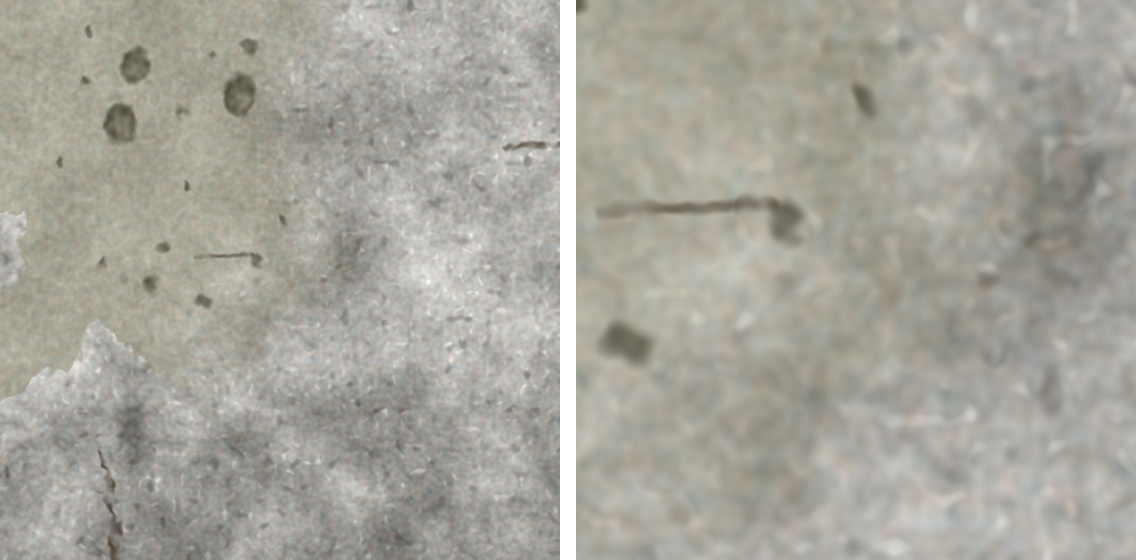
Left: the whole. Right: its middle third, enlarged.
Reproduce this texture procedurally as a Shadertoy shader.

```glsl
// Weathered concrete: smooth olive plaster at the upper left wears into rough grey.
// Gradient noise gives stains and grain; distance fields give flakes, pits and cracks.
// Every layer shifts a shared tone or mixes in a colour, in units of the canvas.

const vec3 OLIVE = vec3(0.658, 0.648, 0.588);
const vec3 GREY = vec3(0.665, 0.660, 0.640);
const vec3 PIT_RIM = vec3(0.33, 0.32, 0.26);
const vec3 PIT_FLOOR = vec3(0.50, 0.48, 0.41);
const vec3 CRACK = vec3(0.32, 0.28, 0.23);
const int PIT_COUNT = 16;

float hash(vec2 p) {
    vec3 q = fract(p.xyx * vec3(0.1031, 0.1030, 0.0973));
    q += dot(q, q.yzx + 33.33);
    return fract((q.x + q.y) * q.z);
}

float cornerSlope(vec2 cell, vec2 offset) {
    float angle = 6.2832 * hash(cell);
    return dot(vec2(cos(angle), sin(angle)), offset);
}

float gradientNoise(vec2 p) {
    vec2 i = floor(p), f = fract(p);
    vec2 u = f * f * f * (f * (f * 6.0 - 15.0) + 10.0);
    vec2 e = vec2(1.0, 0.0);
    float low = mix(cornerSlope(i, f), cornerSlope(i + e, f - e), u.x);
    float high = mix(cornerSlope(i + e.yx, f - e.yx), cornerSlope(i + 1.0, f - 1.0), u.x);
    return mix(low, high, u.y);
}

float fbm(vec2 p, int octaves) {
    float sum = 0.0, amplitude = 1.0;
    for (int i = 0; i < octaves; i++) {
        sum += amplitude * gradientNoise(p);
        p = mat2(1.6, 1.2, -1.2, 1.6) * p + 17.3;
        amplitude *= 0.55;
    }
    return sum;
}

// Soft elliptical stain, 1 at its centre
float stain(vec2 p, vec2 centre, vec2 size) {
    vec2 q = (p - centre) / size;
    return exp(-dot(q, q));
}

float crack(vec2 p, vec2 a, vec2 b, float width) {
    vec2 ab = b - a;
    float t = clamp(dot(p - a, ab) / dot(ab, ab), 0.0, 1.0);
    return 1.0 - smoothstep(0.1 * width, width, length(p - a - t * ab));
}

// Positive inside the flaked layer: a ragged peak and a patch on the left side
float flakeDepth(vec2 p) {
    float ragged = 0.05 * fbm(p * 13.0 + 4.0, 4);
    float peak = 0.42 - 0.8 * abs(p.x - 0.185) - p.y;
    float patchDepth = 0.055 - length((p - vec2(-0.008, 0.565)) * vec2(1.0, 0.75));
    return max(peak, patchDepth) + ragged;
}

// Large pits first, then small ones, stepped across the plaster
vec3 addPits(vec3 color, vec2 p) {
    vec2 wobble = vec2(fbm(p * 38.0, 2), fbm(p * 38.0 + 50.0, 2));
    for (int i = 0; i < PIT_COUNT; i++) {
        float n = float(i);
        vec2 centre = vec2(0.1, 0.45) + vec2(0.4, 0.5) * fract(vec2(0.29, 0.66) + n * vec2(0.53, 0.10));
        float small = smoothstep(1.5, 3.5, n);
        centre += 0.05 * small * (vec2(hash(vec2(n, 3.0)), hash(vec2(n, 5.0))) - 0.5);
        float radius = mix(0.034, 0.010 + 0.010 * hash(vec2(n, 8.0)), small);
        float stretch = mix(1.15, 0.75 + 0.5 * hash(vec2(n, 11.0)), small);
        vec2 q = (p - centre + mix(0.007, 0.011, small) * wobble) / (radius * vec2(0.9, stretch));
        float floorLight = 1.0 - smoothstep(0.1, 0.95, length(q - vec2(0.15, -0.25)));
        vec3 pit = mix(PIT_RIM, PIT_FLOOR, floorLight * (1.0 - small));
        pit += 0.16 * gradientNoise(p * 65.0);
        float cover = 1.0 - smoothstep(mix(0.72, 0.15, small), 1.12, length(q));
        color = mix(color, pit, cover * mix(0.92, 0.75, small));
    }
    return color;
}

void mainImage(out vec4 fragColor, in vec2 fragCoord) {
    vec2 p = fragCoord / iResolution.y;
    float cloud = fbm(p * 5.0, 5);
    float blotch = fbm(p * 13.0 + 31.0, 4);

    // Where the plaster has worn away
    float border = mix(0.30, 0.53, smoothstep(0.2, 0.65, p.y));
    float worn = smoothstep(-0.13, 0.16, p.x - border + 0.14 * cloud);
    float depth = flakeDepth(p);
    float flaked = smoothstep(0.0, 0.008, depth);
    float rough = max(worn, flaked);
    vec3 color = mix(OLIVE, GREY, rough);

    // Broad stains and worn highlights
    float tone = mix(0.06, 0.14, rough) * cloud + mix(0.045, 0.105, rough) * blotch;
    tone -= 0.09 * (1.0 - smoothstep(0.08, 0.36, p.y + 0.15 * cloud));
    float stains = stain(p, vec2(0.56, 0.78), vec2(0.12, 0.08))
        + stain(p, vec2(0.63, 0.56), vec2(0.05, 0.12))
        + stain(p, vec2(0.85, 0.88), vec2(0.06, 0.09))
        + stain(p, vec2(0.65, 0.29), vec2(0.08, 0.05))
        + 1.2 * stain(p, vec2(0.235, 0.23), vec2(0.025, 0.09));
    tone -= stains * (0.13 + 0.12 * blotch);
    tone += 0.075 * stain(p, vec2(0.78, 0.52), vec2(0.22, 0.28));
    tone += 0.05 * stain(p, vec2(0.68, 0.92), vec2(0.12, 0.16));
    float rim = flaked * exp(-20.0 * max(depth, 0.0)) * (1.0 - smoothstep(0.22, 0.30, p.x));
    tone += 0.11 * rim;

    // Fine grain with pale and dark specks, gathered in clumps
    float grain = gradientNoise(p * 55.0) + 0.9 * gradientNoise(p * 105.0 + 9.0);
    float clump = clamp(1.0 + 1.2 * gradientNoise(p * 9.0 + 90.0), 0.4, 1.7);
    float dark = smoothstep(0.18, 0.58, gradientNoise(p * 43.0 + 70.0));
    float pale = smoothstep(0.20, 0.55, gradientNoise(p * 66.0 + 120.0));
    tone += mix(0.058, 0.085, rough) * grain;
    tone += clump * mix(0.035, 0.10, rough) * (pale - 1.15 * dark);
    color += tone;
    color += gradientNoise(p * 55.0 + 200.0) * vec3(0.028, -0.008, -0.016);
    color += gradientNoise(p * 80.0 + 260.0) * vec3(-0.018, 0.002, 0.026);

    color = addPits(color, p);

    // Scratch, side crack and vertical fissure, bent and broken by noise
    vec2 bent = p + 0.022 * vec2(fbm(p * 22.0, 3), 0.35 * fbm(p * 22.0 + 60.0, 3));
    float cracks = 0.8 * crack(bent, vec2(0.345, 0.542), vec2(0.440, 0.543), 0.006);
    cracks = max(cracks, crack(bent, vec2(0.434, 0.543), vec2(0.440, 0.543), 0.009));
    cracks = max(cracks, 0.8 * crack(bent, vec2(0.90, 0.735), vec2(1.02, 0.747), 0.009));
    cracks = max(cracks, crack(bent, vec2(0.180, 0.19), vec2(0.205, 0.07), 0.008));
    cracks = max(cracks, crack(bent, vec2(0.205, 0.07), vec2(0.215, -0.02), 0.015));
    float broken = clamp(0.75 + 1.3 * gradientNoise(p * 34.0 + 150.0), 0.25, 1.0);
    color = mix(color, CRACK, broken * cracks);

    fragColor = vec4(clamp(color, 0.0, 1.0), 1.0);
}
```
